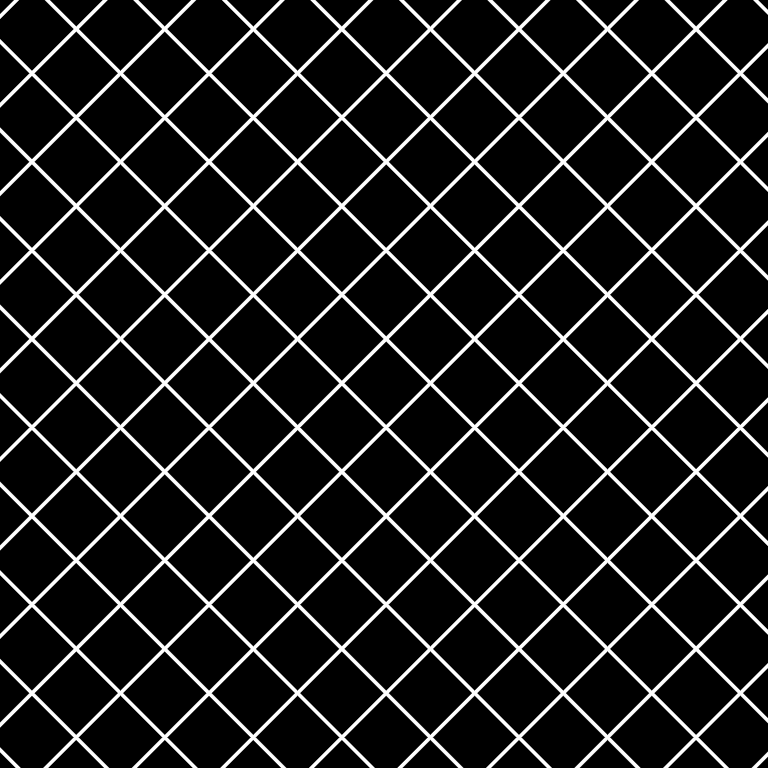
Write a Shadertoy shader that draws this pattern.

```glsl
// Diagonal lattice of thin white lines on black, forming upright diamonds.

const vec3  GROUND_COLOR   = vec3(0.0);
const vec3  LINE_COLOR     = vec3(0.995);
const float REPEATS        = 8.673;               // diamonds across and down
const vec2  DIAMOND_CENTER = vec2(0.5028, 0.501); // center of the middle diamond
const float LINE_WIDTH     = 0.00475;             // fraction of canvas height

// Distance to the nearest rising and falling line, in canvas units.
vec2 latticeDistance(vec2 uv) {
    vec2 p = (uv - DIAMOND_CENTER) * REPEATS;
    vec2 diagonal = vec2(p.x + p.y, p.x - p.y);
    return abs(fract(diagonal) - 0.5) / (REPEATS * sqrt(2.0));
}

void mainImage(out vec4 fragColor, in vec2 fragCoord) {
    float pixel = 1.0 / iResolution.y;
    vec2 uv = fragCoord * pixel;

    // Pixel-wide linear ramp at each line edge
    vec2 edge = (0.5 * LINE_WIDTH - latticeDistance(uv)) / pixel;
    vec2 coverage = clamp(edge + 0.5, 0.0, 1.0);

    float lines = max(coverage.x, coverage.y);
    fragColor = vec4(mix(GROUND_COLOR, LINE_COLOR, lines), 1.0);
}
```
